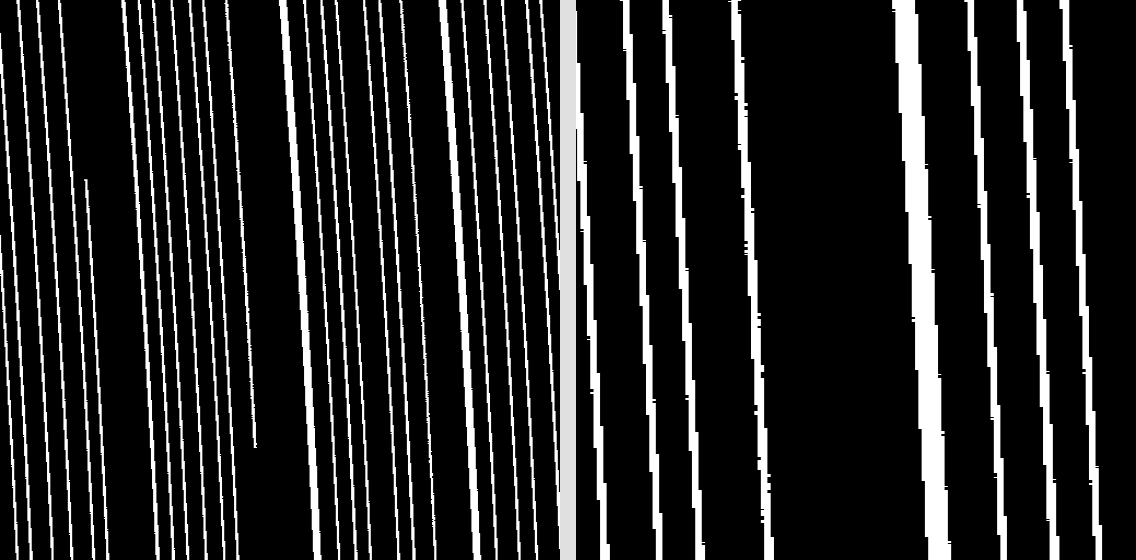
Left, the full canvas; right, a detail of the centre.
This pattern is drawn by a three.js fragment shader. Its source:

```glsl
// Leaning white scratches on black, gathered in bundles led by one wider bar.
// Each bundle spaces its strands by hash; all strands share one gently bowed
// drift, and their edges snap to a fine lattice that gives stepped outlines.
varying vec2 vUv;

const vec3 GROUND = vec3(0.0);
const vec3 STRAND = vec3(1.0);

const float LATTICE = 512.0;       // edge steps across the canvas
const float BUNDLE_START = -0.065; // position of the first bar at the top
const float BUNDLE_PITCH = 0.285;  // distance between bars
const int BUNDLES = 5;
const int STRANDS = 7;             // one bar plus six thin strands

// Sine-free hash, 0 to 1
float hash(vec2 p) {
  vec3 q = fract(vec3(p.xyx) * 0.1031);
  q += dot(q, q.yzx + 33.33);
  return fract((q.x + q.y) * q.z);
}

// Sideways shift of every strand, growing from top to bottom
float drift(float y) {
  float fall = 1.0 - y;
  return fall * (0.076 - 0.014 * fall);
}

float snap(float x) {
  return floor(x * LATTICE + 0.5) / LATTICE;
}

// Smoothed interval from low to high, with edge softness soft
float band(float x, float low, float high, float soft) {
  return clamp((x - low) / soft + 0.5, 0.0, 1.0)
       * clamp((high - x) / soft + 0.5, 0.0, 1.0);
}

// One stepped strand; rough frays its edges row by row
float strand(vec2 uv, float center, float width, float rough, float seed, vec2 soft) {
  float row = floor(uv.y * LATTICE);
  float fray = (hash(vec2(row, seed)) - 0.5) * rough / LATTICE;
  float middle = center + drift(uv.y) + fray;
  return band(uv.x, snap(middle - 0.5 * width), snap(middle + 0.5 * width), soft.x);
}

// A bar followed by thin strands; the outer strand of a light bundle is cut
float bundle(vec2 uv, float group, vec2 soft) {
  float heavy = step(1.5, group);
  float start = BUNDLE_START + group * BUNDLE_PITCH;
  float spacing = mix(0.029, 0.038, hash(vec2(group, 7.3)));
  float barWidth = mix(0.0066, 0.0135, heavy);
  float ink = 0.0;

  for (int i = 0; i < STRANDS; i++) {
    float k = float(i);
    float seed = group * 17.0 + k * 3.0 + 1.0;
    float thin = step(0.5, k);
    float jitter = (hash(vec2(seed, 2.7)) - 0.5) * 0.55;
    float center = start + (k + thin * jitter) * spacing;
    float thinWidth = mix(0.0044, 0.0053, hash(vec2(seed, 5.1)));
    float width = mix(barWidth, thinWidth, thin);
    float rough = mix(0.12, 0.5, step(0.8, hash(vec2(seed, 9.4))));

    // Broken strands keep either their lower or their upper part
    float broken = step(5.5, k) * (1.0 - heavy);
    float upperPart = mod(group, 2.0);
    float low = mix(-1.0, 0.2, broken * upperPart);
    float high = mix(2.0, 0.68, broken * (1.0 - upperPart));

    float shape = strand(uv, center, width, rough, seed, soft);
    ink = max(ink, shape * band(uv.y, low, high, soft.y));
  }
  return ink;
}

void main() {
  vec2 soft = max(fwidth(vUv), vec2(0.00001));
  float ink = 0.0;
  for (int g = 0; g < BUNDLES; g++) {
    ink = max(ink, bundle(vUv, float(g), soft));
  }
  gl_FragColor = vec4(mix(GROUND, STRAND, ink), 1.0);
}
```
